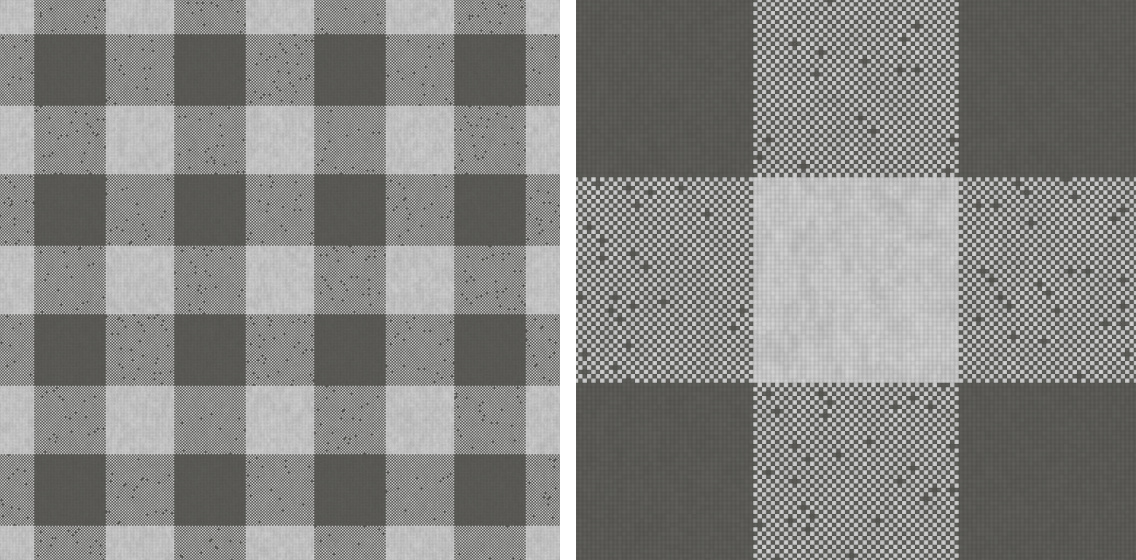
Left, the full canvas; right, a detail of the centre.
This texture is drawn by a Shadertoy shader. Its source:

```glsl
// Woven gingham: dark and light bands of threads cross in a plain weave,
// giving solid dark, solid light and finely checked squares.
// Each pixel averages a small grid of samples, and all noise wraps.

#define REPEATS 4.0             // checks across and down
#define THREADS 96.0            // threads in one repeat (even)
#define DARK_HALF 24.5          // half width of the dark band, in threads
#define DARK_YARN vec3(0.345, 0.343, 0.330)
#define LIGHT_YARN vec3(0.750, 0.750, 0.752)
#define WARP_RELIEF 0.045       // rounding of vertical threads
#define WEFT_RELIEF 0.025       // rounding of horizontal threads
#define YARN_VARIATION 0.05     // brightness change per crossing
#define MOTTLE 0.10             // cloudy slubs, strongest in light yarn
#define SPECKS 0.015            // chance of a crossing showing dark yarn
#define SAMPLES 4               // samples per pixel side

const float TAU = 6.2831853;

float hash(vec2 p) {
    return fract(sin(dot(p, vec2(12.9898, 78.233))) * 43758.5453);
}

// Value noise over the unit square that wraps after whole cells.
float wrapNoise(vec2 uv, vec2 cells) {
    vec2 p = uv * cells;
    vec2 i = floor(p);
    vec2 f = p - i;
    f = f * f * (3.0 - 2.0 * f);
    vec2 a = mod(i, cells);
    vec2 b = mod(i + 1.0, cells);
    return mix(mix(hash(a), hash(vec2(b.x, a.y)), f.x),
               mix(hash(vec2(a.x, b.y)), hash(b), f.x), f.y);
}

// Colour of the topmost yarn at one point of the cloth.
vec3 weave(vec2 uv) {
    float count = REPEATS * THREADS;
    vec2 p = uv * count + 0.5;
    vec2 id = mod(floor(p), count);
    vec2 offset = fract(p) - 0.5;

    // Yarn shade: 0 for the dark band, 1 for the light band
    vec2 fromDark = abs(mod(id, THREADS) - 0.5 * THREADS);
    vec2 shade = step(vec2(DARK_HALF), fromDark);

    // Plain weave: warp and weft take turns on top
    bool warpOnTop = mod(id.x + id.y, 2.0) < 0.5;
    float light = warpOnTop ? shade.x : shade.y;
    if (hash(id + 17.3) < SPECKS) light = min(shade.x, shade.y);

    // Rounded threads and uneven yarn
    vec2 relief = vec2(WARP_RELIEF, WEFT_RELIEF) * cos(TAU * offset);
    float tone = 1.0 + relief.x + relief.y;
    tone += YARN_VARIATION * (hash(id + 5.7) - 0.5);

    // Slubs run along the warp, with a broader cloud beneath
    float slub = 0.7 * wrapNoise(uv, vec2(192.0, 112.0))
               + 0.3 * wrapNoise(uv, vec2(64.0, 48.0));
    tone += MOTTLE * mix(0.3, 1.0, light) * (slub - 0.5);

    return mix(DARK_YARN, LIGHT_YARN, light) * tone;
}

void mainImage(out vec4 fragColor, in vec2 fragCoord) {
    vec3 sum = vec3(0.0);
    for (int y = 0; y < SAMPLES; y++) {
        for (int x = 0; x < SAMPLES; x++) {
            vec2 jitter = (vec2(x, y) + 0.5) / float(SAMPLES) - 0.5;
            sum += weave(fract((fragCoord + jitter) / iResolution.xy));
        }
    }
    fragColor = vec4(sum / float(SAMPLES * SAMPLES), 1.0);
}
```
